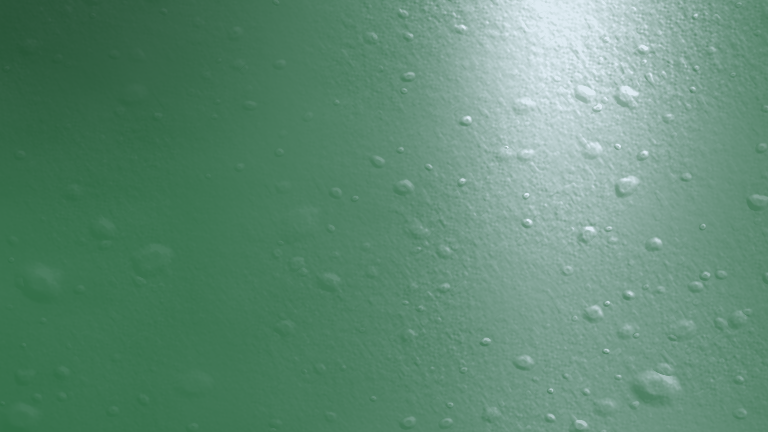
Reproduce this texture procedurally as a Shadertoy shader.

```glsl
// Glossy green paint with blisters and fine grain under a soft lamp.
// A height field of scattered domes and noise is lit by its slope,
// and a wide sheen from the upper right sets the colour and the relief.

float hash(vec2 p) {
    return fract(sin(dot(p, vec2(127.1, 311.7))) * 43758.5453);
}

float noise(vec2 p) {
    vec2 i = floor(p), f = fract(p);
    f = f * f * (3.0 - 2.0 * f);
    return mix(mix(hash(i), hash(i + vec2(1, 0)), f.x),
               mix(hash(i + vec2(0, 1)), hash(i + vec2(1, 1)), f.x), f.y);
}

// One clustered layer of rounded, uneven domes
float blisters(vec2 p, float cell, float chance, float minR, float maxR, float seed) {
    vec2 id = floor(p / cell);
    float wobble = noise(p * 0.7 / minR + seed) - 0.5;
    float height = 0.0;
    for (int j = -1; j <= 1; j++)
    for (int i = -1; i <= 1; i++) {
        vec2 c = id + vec2(i, j);
        vec2 k = c + seed;
        float cluster = 0.3 + 1.4 * noise(c * cell * 4.0 + 7.0);
        if (hash(k) > chance * cluster) continue;
        vec2 jitter = vec2(hash(k + 17.3), hash(k + 41.9));
        vec2 d = p - (c + 0.1 + 0.8 * jitter) * cell;
        float size = hash(k + 63.7);
        float r = mix(minR, maxR, size * size);
        float turn = 1.2 * (hash(k + 88.1) - 0.5);
        d = mat2(cos(turn), sin(turn), -sin(turn), cos(turn)) * d;
        float dist = length(d * vec2(0.87, 1.15)) / r + 0.35 * wobble;
        float dome = 1.0 - smoothstep(0.25, 1.0, dist);
        height = max(height, r * dome * mix(0.35, 0.8, hash(k + 5.2)));
    }
    return height;
}

// Isotropic grain: turned octaves with sparse raised crumbs
float grain(vec2 p) {
    mat2 turn = mat2(0.8, -0.6, 0.6, 0.8);
    vec2 q = turn * p;
    vec2 s = turn * q;
    float patchy = 0.4 + 1.2 * noise(p * 6.0);
    float crumbs = smoothstep(0.55, 0.95, noise(q * 62.0 + 3.0));
    return patchy * (0.0024 * noise(s * 38.0) + 0.0022 * crumbs
                   + 0.0024 * noise(s * 88.0 + 9.0)
                   + 0.0022 * noise(q * 160.0 + 4.0));
}

float surface(vec2 p) {
    float bumps = blisters(p, 0.21, 0.3, 0.026, 0.06, 3.0);
    bumps = max(bumps, blisters(p, 0.1, 0.42, 0.014, 0.028, 29.0));
    bumps = max(bumps, blisters(p + 0.03, 0.07, 0.2, 0.008, 0.014, 57.0));
    return bumps + grain(p);
}

// Broad glow down the right side plus a bright core at the top
float sheen(vec2 p) {
    float side = p.x - 1.38 + 0.08 * p.y;
    float broad = 0.41 * exp(-side * side / 0.29) * (0.9 + 0.12 * p.y);
    vec2 d = p - vec2(1.28, 1.02);
    d /= vec2(d.x < 0.0 ? 0.22 : 0.29, 0.52);
    return broad + 0.74 * exp(-dot(d, d));
}

void mainImage(out vec4 fragColor, in vec2 fragCoord) {
    vec2 p = fragCoord / iResolution.y;

    // Slope of the surface toward the lamp
    float e = 0.0018;
    float h = surface(p);
    vec2 grad = vec2(surface(p + vec2(e, 0)), surface(p + vec2(0, e))) - h;
    float lit = clamp(-dot(grad / e, vec2(0.64, 0.77)), -1.1, 1.3);

    // Relief shows strongly in the sheen and fades in the dull paint
    float gloss = sheen(p);
    float relief = 0.045 + 0.26 * smoothstep(0.0, 0.6, gloss);
    float tone = gloss + lit * relief;
    tone += 0.3 * pow(max(lit, 0.0), 3.0) * relief;
    tone += h * (0.4 + gloss);
    tone += 0.05 * (noise(p * 3.0) - 0.5) + 0.03 * (noise(p * vec2(9.0, 16.0)) - 0.5);

    // Green paint to pale sheen
    float t = clamp(tone, -0.18, 1.18);
    vec3 color = mix(vec3(0.235, 0.457, 0.319), vec3(0.77, 0.84, 0.85), t);
    color.g -= 0.05 * t * (1.0 - t);

    // Darker upper left corner
    float corner = length((p - vec2(0.0, 1.05)) / vec2(0.95, 0.7));
    color *= 1.0 - 0.25 * (1.0 - smoothstep(0.0, 1.0, corner));

    fragColor = vec4(clamp(color, 0.0, 1.0), 1.0);
}
```
